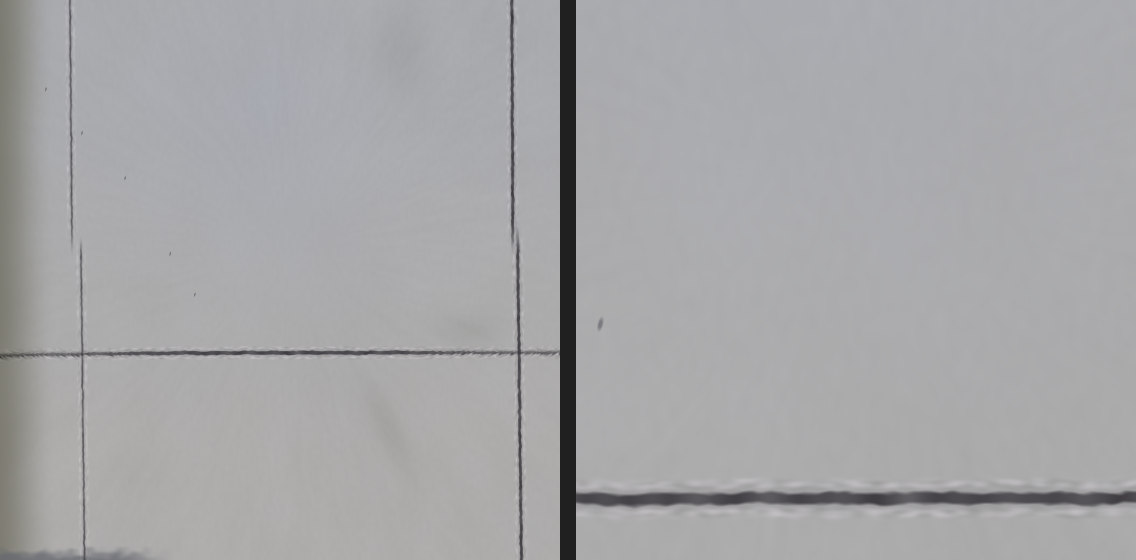
Left: the whole. Right: its middle third, enlarged.
Write a three.js fragment shader that draws this texture.

```glsl
// Pale grey wall tiles with thin dark joints, slipped verticals and soft stains.
varying vec2 vUv;

vec2 hash2(vec2 p) {
  p = vec2(dot(p, vec2(127.1, 311.7)), dot(p, vec2(269.5, 183.3)));
  return fract(sin(p) * 43758.5);
}

// Gradient noise, roughly -0.7 to 0.7
float noise(vec2 p) {
  vec2 i = floor(p), f = fract(p);
  vec2 u = f * f * f * (f * (f * 6.0 - 15.0) + 10.0);
  float a = dot(hash2(i) * 2.0 - 1.0, f);
  float b = dot(hash2(i + vec2(1, 0)) * 2.0 - 1.0, f - vec2(1, 0));
  float c = dot(hash2(i + vec2(0, 1)) * 2.0 - 1.0, f - vec2(0, 1));
  float d = dot(hash2(i + vec2(1, 1)) * 2.0 - 1.0, f - vec2(1, 1));
  return mix(mix(a, b, u.x), mix(c, d, u.x), u.y);
}

float bell(float x) {
  return exp(-x * x);
}

// Soft elliptical patch
float blob(vec2 p, vec2 center, vec2 size) {
  return bell(length((p - center) / size));
}

// Soft dark joint at distance d, with a broken pale rim; along runs down its length
vec3 joint(vec3 color, float d, float along, float width, float strength, float rim) {
  float ragged = noise(vec2(along * 110.0, d * 160.0 + 3.0));
  float flecks = noise(vec2(along * 85.0 + 20.0, d * 230.0));
  float rimBand = bell((abs(d) - width * 0.5 - 0.0045) / 0.0032);
  color += rim * rimBand * (0.4 + 1.9 * flecks) * vec3(1.0, 0.92, 1.0);
  float halfWidth = width * (0.46 + 0.28 * ragged);
  float core = 1.0 - smoothstep(halfWidth - 0.0016, halfWidth + 0.0018, abs(d));
  float shade = bell(d / width) * 0.2;
  float wear = 0.93 + 0.35 * noise(vec2(along * 48.0, 6.0));
  return mix(color, vec3(0.21, 0.20, 0.22), clamp(max(core, shade) * strength * wear, 0.0, 1.0));
}

void main() {
  vec2 p = vUv;

  // Wall: slightly cool above, neutral below
  vec3 color = mix(vec3(0.682, 0.676, 0.672), vec3(0.663, 0.668, 0.682), smoothstep(0.1, 0.95, p.y));
  color += vec3(-0.006, 0.0, 0.012) * blob(p, vec2(0.48, 0.75), vec2(0.2, 0.25));
  color += 0.012 * noise(p * 4.0 + 7.0) * vec3(1.0, 0.9, 0.7);
  color += 0.010 * noise(p * vec2(13.0, 9.0)) * vec3(0.6, 0.8, 1.2);

  // Faint streaks fanning out from the middle
  vec2 ray = p - vec2(0.5, 0.55);
  float radius = length(ray);
  vec2 direction = ray / max(radius, 0.001);
  float streak = noise(direction * 19.0 + radius * 7.0) + 0.6 * noise(direction * 41.0 - radius * 13.0);
  color += 0.010 * streak * smoothstep(0.02, 0.25, radius);
  color += 0.010 * noise(p * vec2(130.0, 75.0));

  // Cloudy stains
  vec2 slanted = vec2(p.x + 0.45 * (p.y - 0.24), p.y);
  color -= vec3(0.036, 0.036, 0.040) * blob(slanted, vec2(0.69, 0.24), vec2(0.03, 0.08));
  color -= vec3(0.026, 0.027, 0.032) * blob(p, vec2(0.71, 0.91), vec2(0.05, 0.07));
  color -= vec3(0.032, 0.030, 0.034) * blob(p, vec2(0.84, 0.41), vec2(0.055, 0.03));
  color -= vec3(0.012, 0.015, 0.022) * blob(p, vec2(0.23, 0.16), vec2(0.05, 0.05));

  // Shaded left edge and dark smear in the lower corner
  float edge = 1.0 - smoothstep(-0.01, 0.1, p.x + 0.012 * noise(p * vec2(2.0, 6.0)));
  color = mix(color, vec3(0.455, 0.45, 0.405), edge * (0.85 + 0.1 * noise(p * 5.0)));
  float smear = 1.0 - smoothstep(0.0, 0.024, p.y + 0.016 * noise(p * vec2(45.0, 70.0)));
  smear *= 1.0 - smoothstep(0.2, 0.32, p.x);
  color = mix(color, vec3(0.39, 0.40, 0.43), smear * 0.75);

  // Horizontal joint, solid in the middle and frayed into slanted fibres at both ends
  float fray = smoothstep(0.14, 0.44, abs(p.x - 0.5));
  float droop = max(0.5 - p.x, 0.0) * 2.0;
  float across = p.y - 0.370 + 0.005 * droop * droop - 0.0016 * noise(vec2(p.x * 26.0, 3.0));
  float lean = sign(p.x - 0.5) * 150.0;
  float fibre = noise(vec2(p.x * 150.0 - across * lean, across * 60.0));
  color = joint(color, across + fray * 0.006 * fibre, p.x, 0.0074 - 0.002 * fray,
                0.86 - 0.42 * fray, 0.095 - 0.025 * fray);
  color -= 0.13 * fray * bell(across / 0.007) * (0.6 + 1.6 * fibre);

  // Two vertical joints, each in an upper and a lower piece that overlap
  for (int i = 0; i < 2; i++) {
    float side = float(i);
    float wobble = 0.0015 * noise(vec2(p.y * 46.0, side * 9.0 + 2.0));
    wobble += 0.0012 * noise(vec2(p.y * 115.0, side * 7.0 + 4.0));
    float upperX = mix(0.125, 0.914, side) + (1.0 - p.y) * mix(0.008, 0.004, side);
    float lowerX = mix(0.151, 0.931, side) - 0.0115 * p.y;
    float upperFade = smoothstep(0.54, 0.60, p.y);
    float lowerFade = 1.0 - smoothstep(0.54, mix(0.58, 0.61, side), p.y);
    float width = mix(0.0034, 0.0056, side);
    float strength = mix(0.68, 0.88, side) + 0.2 * noise(vec2(p.y * 17.0, side + 5.0));
    float rim = mix(0.055, 0.07, side);
    color = joint(color, p.x - upperX - wobble, p.y, width, strength * upperFade, rim * upperFade);
    color = joint(color, p.x - lowerX - wobble, p.y + 4.0, width, strength * lowerFade, rim * lowerFade);
  }

  // Small dark nicks strung along a falling diagonal
  for (int i = 0; i < 5; i++) {
    float step = float(i);
    vec2 spot = vec2(0.075 + 0.072 * step, 0.83 - 0.088 * step);
    spot += (hash2(vec2(step, 8.0)) - 0.5) * vec2(0.04, 0.06);
    vec2 q = p - spot;
    q.x -= q.y * 0.2;
    float nick = 1.0 - smoothstep(0.3, 1.3, length(q / vec2(0.0017, 0.0042)));
    color = mix(color, vec3(0.38, 0.37, 0.40), nick * 0.65);
  }

  gl_FragColor = vec4(clamp(color, 0.0, 1.0), 1.0);
}
```
